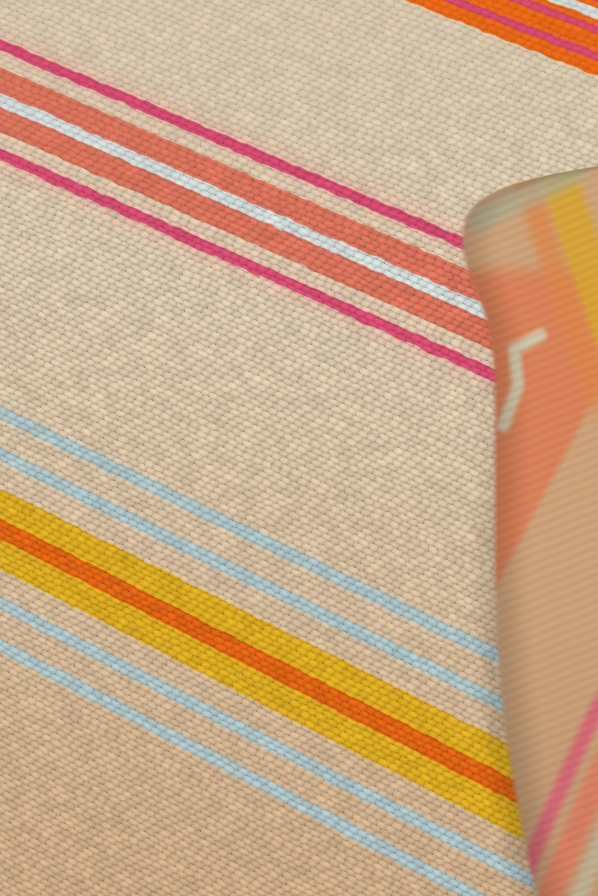
This texture is drawn by a Shadertoy shader. Its source:

```glsl
// Cream woven rug with slanting coloured stripe groups and a blurred cushion at the right.

// Lengths are in canvas heights, with y pointing down.
const float SLOPE = 0.421;        // stripe fall at the top left
const float FAN = 0.150;          // growth of the slope down the canvas
const vec2 WEAVE = vec2(98.0, 150.0);
const float WEAVE_DEPTH = 0.24;
const float FRAY = 0.0028;        // raggedness of stripe edges
const float ORANGE_GROUP = -0.241;
const float CORAL_GROUP = 0.111;
const float YELLOW_GROUP = 0.590;

const vec3 CREAM = vec3(0.83, 0.765, 0.66);
const vec3 TAN = vec3(0.78, 0.65, 0.51);
const vec3 PINK = vec3(0.82, 0.29, 0.43);
const vec3 BLUSH = vec3(0.86, 0.64, 0.57);
const vec3 CORAL = vec3(0.83, 0.44, 0.35);
const vec3 PALE_BLUE = vec3(0.79, 0.83, 0.82);
const vec3 DUSTY_BLUE = vec3(0.65, 0.74, 0.75);
const vec3 YELLOW = vec3(0.83, 0.65, 0.13);
const vec3 ORANGE = vec3(0.85, 0.38, 0.08);
const vec3 CUSHION = vec3(0.77, 0.61, 0.46);

vec2 hash2(vec2 p) {
    vec3 q = fract(p.xyx * vec3(0.1031, 0.1030, 0.0973));
    q += dot(q, q.yzx + 33.33);
    return fract((q.xx + q.yz) * q.zy);
}

float corner(vec2 cell, vec2 f, vec2 o) {
    return dot(hash2(cell + o) * 2.0 - 1.0, f - o);
}

float gradientNoise(vec2 p) {
    vec2 i = floor(p), f = p - i;
    vec2 u = f * f * f * (f * (f * 6.0 - 15.0) + 10.0);
    return mix(mix(corner(i, f, vec2(0, 0)), corner(i, f, vec2(1, 0)), u.x),
               mix(corner(i, f, vec2(0, 1)), corner(i, f, vec2(1, 1)), u.x), u.y);
}

// Coverage of a band with a given half width.
float band(float d, float halfWidth, float soft) {
    return 1.0 - smoothstep(halfWidth - soft, halfWidth + soft, abs(d));
}

float segment(vec2 p, vec2 a, vec2 b) {
    vec2 ab = b - a;
    return length(p - a - ab * clamp(dot(p - a, ab) / dot(ab, ab), 0.0, 1.0));
}

// Staggered rounded stitches, lit from above, with slubs and uneven tension.
float weaveLight(vec2 rug) {
    vec2 w = rug * WEAVE;
    w += 0.45 * vec2(gradientNoise(w * 0.37), gradientNoise(w * 0.31 + 40.0));
    float row = floor(w.y);
    w.x += 0.5 * mod(row, 2.0) + 0.3 * hash2(vec2(row, 7.0)).x;
    vec2 f = fract(w) - 0.5;
    f.y += 0.25 * f.x;
    float dome = 1.0 - 2.4 * dot(f, f);
    float tone = hash2(floor(w)).x - 0.5;
    float slub = gradientNoise(rug * vec2(45.0, 75.0));
    return (dome - 0.62) * 0.85 - f.y * 0.35 + tone * 0.28 + slub * 0.3;
}

vec3 rugColor(vec2 p, float soft) {
    float across = (p.y - SLOPE * p.x) / (1.0 + FAN * p.x);
    vec2 rug = vec2(p.x + 0.2 * across, across);
    float c = across + FRAY * gradientNoise(rug * WEAVE * 0.8);
    vec3 col = mix(CREAM, TAN, smoothstep(0.2, 1.05, p.y - 0.15 * p.x));

    // Coral group, with dye bled around its outer pink lines
    float d = abs(c - CORAL_GROUP);
    col = mix(col, BLUSH, 0.42 * exp(-pow((d - 0.064) / 0.018, 2.0)));
    col = mix(col, CORAL, band(d, 0.036, soft));
    col = mix(col, PALE_BLUE, band(d, 0.0075, soft));
    col = mix(col, PINK, band(d - 0.061, 0.0064, soft));

    // Yellow group, with two blue lines on each side
    d = abs(c - YELLOW_GROUP);
    col = mix(col, YELLOW, band(d, 0.045, soft));
    col = mix(col, ORANGE, band(d, 0.0115, soft));
    for (int i = 0; i < 2; i++)
        col = mix(col, DUSTY_BLUE, band(d - 0.083 - 0.047 * float(i), 0.0078, soft));

    // Orange group, cut by the top edge
    d = abs(c - ORANGE_GROUP);
    col = mix(col, ORANGE * 1.05, band(d, 0.063, soft));
    col = mix(col, PALE_BLUE, band(d, 0.006, soft));
    for (int i = 0; i < 2; i++)
        col = mix(col, PINK, band(d - 0.0165 - 0.027 * float(i), 0.0045, soft));

    float focus = mix(0.6, 1.0, smoothstep(0.0, 0.35, p.y));
    return col * (1.0 + WEAVE_DEPTH * focus * weaveLight(rug));
}

float cushionEdge(float y) {
    float flare = max(0.0, (y - 0.625) / 0.375);
    float top = max(0.0, (0.267 - y) / 0.081);
    return 0.552 + 0.047 * flare * flare + 0.124 * pow(top, 4.0)
         - 0.0365 * exp(-pow((y - 0.267) / 0.078, 2.0));
}

vec3 cushionColor(vec2 p, float inset) {
    vec3 col = mix(CUSHION, CUSHION * 0.94, smoothstep(0.6, 1.0, p.y));
    // Coral patch, narrowing to a point down the left side
    float patchEdge = min(p.y - 0.30, 0.65 - p.y - 1.9 * (p.x - 0.556));
    col = mix(col, CORAL * vec3(1.0, 1.06, 0.9), 0.85 * smoothstep(-0.012, 0.015, patchEdge));
    // Slanted yellow and coral bands near the top
    float slant = p.x - 0.61 - 0.34 * (p.y - 0.22);
    float upper = 1.0 - smoothstep(0.43, 0.49, p.y);
    col = mix(col, YELLOW * vec3(0.98, 0.95, 1.5), 0.9 * upper * band(slant - 0.020, 0.022, 0.008));
    col = mix(col, CORAL * vec3(1.0, 1.15, 0.8), 0.75 * upper * band(slant + 0.018, 0.014, 0.009));
    // Pale hooked motif and grey seam
    float hook = min(segment(p, vec2(0.562, 0.475), vec2(0.578, 0.43)),
                 min(segment(p, vec2(0.578, 0.43), vec2(0.574, 0.39)),
                     segment(p, vec2(0.574, 0.39), vec2(0.603, 0.374))));
    col = mix(col, vec3(0.78, 0.74, 0.63), band(hook, 0.007, 0.005));
    float seam = segment(p, vec2(0.535, 0.245), vec2(0.64, 0.192));
    col = mix(col, vec3(0.66, 0.64, 0.53), 0.8 * band(seam, 0.013, 0.010));
    // Curved stripes at the bottom
    float fold = p.x - 0.667 + 0.48 * (p.y - 0.79) - 0.25 * pow(p.y - 0.79, 2.0);
    float lower = smoothstep(0.74, 0.79, p.y);
    col = mix(col, PINK, 0.65 * lower * band(fold, 0.009, 0.007));
    col = mix(col, CORAL, 0.75 * lower * band(fold - 0.037, 0.014, 0.008));
    col = mix(col, vec3(0.71, 0.67, 0.57), 0.8 * lower * band(fold - 0.070, 0.010, 0.007));
    // Soft ribs and rounded shading
    col *= 1.0 + 0.025 * sin(dot(p, vec2(250.0, 620.0)));
    return col * mix(0.87, 1.03, smoothstep(0.0, 0.045, inset));
}

void mainImage(out vec4 fragColor, in vec2 fragCoord) {
    vec2 p = vec2(fragCoord.x, iResolution.y - fragCoord.y) / iResolution.y;
    float soft = max(0.0012, 0.8 / iResolution.y);
    float inset = p.x - cushionEdge(p.y);
    vec3 col = rugColor(p, soft);
    col *= 1.0 - 0.16 * smoothstep(-0.035, 0.0, inset) * smoothstep(0.2, 0.9, p.y);
    col = mix(col, cushionColor(p, inset), smoothstep(-0.004, 0.005, inset));
    fragColor = vec4(clamp(col, 0.0, 1.0), 1.0);
}
```
